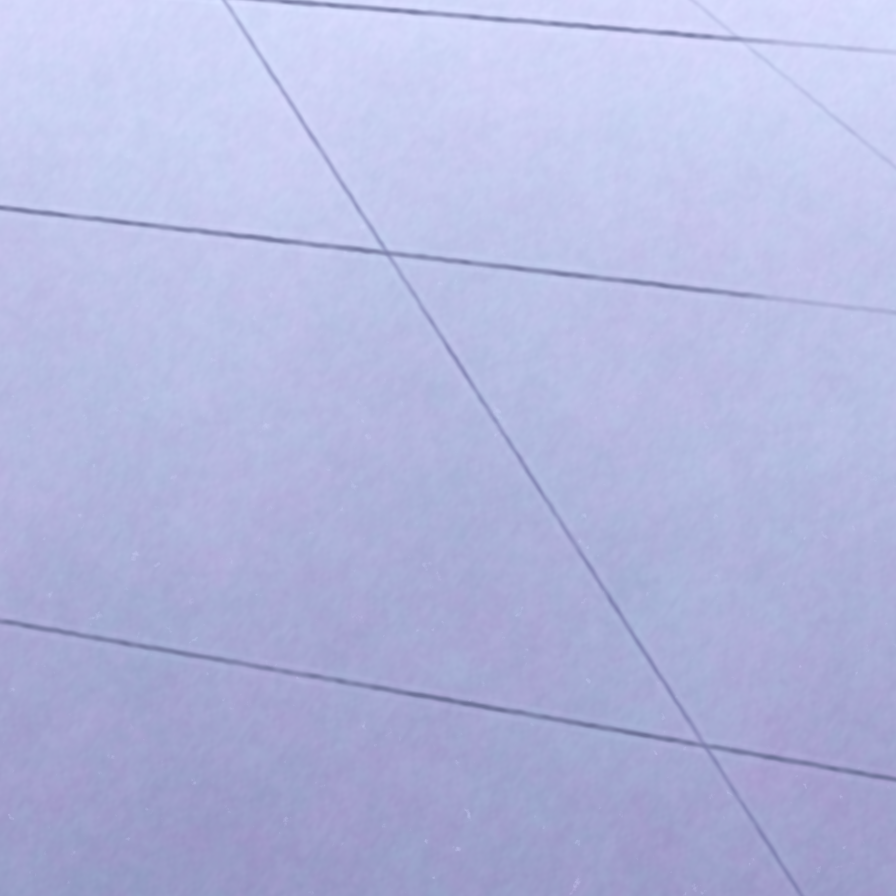
A WebGL 2 fragment shader for this texture:

```glsl
#version 300 es
precision highp float;

uniform vec2 u_resolution;
out vec4 fragColor;

float hash(vec2 p) {
    vec3 q = fract(p.xyx * vec3(0.1031, 0.1030, 0.0973));
    q += dot(q, q.yzx + 33.33);
    return fract((q.x + q.y) * q.z);
}

float noise(vec2 p) {
    vec2 i = floor(p), f = fract(p);
    f = f * f * (3.0 - 2.0 * f);
    return mix(mix(hash(i), hash(i + vec2(1, 0)), f.x),
               mix(hash(i + vec2(0, 1)), hash(i + vec2(1, 1)), f.x), f.y);
}

float fbm(vec2 p) {
    float sum = 0.0, amp = 0.5;
    for (int i = 0; i < 5; i++) {
        sum += amp * noise(p);
        p = mat2(1.6, 1.2, -1.2, 1.6) * p + 17.3;
        amp *= 0.5;
    }
    return sum;
}

// Perspective floor coordinates: joints lie on whole numbers
vec2 floorGrid(vec2 p) {
    float depth = 1.93 + 0.034 * p.x - p.y;
    return vec2(1.83 * (p.x - 0.895 + 0.645 * p.y),
                2.52 * (p.y + 0.177 * p.x - 0.307)) / depth;
}

// Signed canvas distance to the nearest whole value of a coordinate
float jointDistance(float coord) {
    float slope = length(vec2(dFdx(coord), dFdy(coord))) * u_resolution.y;
    return (fract(coord + 0.5) - 0.5) / slope;
}

float softLine(float d, float halfWidth) {
    float blur = 0.002 + 0.4 / u_resolution.y;
    return 1.0 - smoothstep(halfWidth - blur, halfWidth + blur, abs(d));
}

void main() {
    vec2 p = gl_FragCoord.xy / u_resolution;
    vec2 grid = floorGrid(p);

    // Light falling off from the far edge to the near one
    float light = 0.04 + 0.48 * p.y + 0.42 * p.y * p.y + 0.08 * (p.x - 0.4);
    light += 0.03 * (hash(floor(grid) + 20.0) - 0.5);

    // Cloudy wear and fine slanted grain
    vec2 slanted = mat2(0.82, 0.57, -0.57, 0.82) * p;
    float grain = noise(slanted * vec2(130.0, 85.0))
                + 0.9 * noise(slanted * vec2(230.0, 170.0) + 40.0) - 0.95;
    light += 0.20 * (fbm(p * 4.0 + 5.0) - 0.48);
    light += 0.09 * (fbm(slanted * vec2(40.0, 26.0)) - 0.48) + 0.075 * grain;
    vec3 colour = mix(vec3(0.605, 0.61, 0.782), vec3(0.85, 0.868, 0.998), light);
    colour += max(light * (1.0 - light), 0.0) * vec3(0.0, 0.045, 0.03);

    // Faint pink and cyan blotches, strongest near the viewer
    float tint = 0.7 * fbm(p * 7.0 + 31.0) + 0.8 * fbm(p * 45.0 + 8.0) - 0.725;
    colour += tint * mix(1.0, 0.6, p.y) * vec3(0.06, -0.04, 0.01);

    // Sparse pale flecks near the viewer
    float fleck = smoothstep(0.74, 0.9, fbm(slanted * 75.0 + 70.0));
    colour += 0.09 * fleck * (1.0 - p.y);

    // Joints: strong across, finer and paler along the depth
    float wobble = 0.001 * (noise(p * 110.0 + 12.0) - 0.5);
    float across = jointDistance(grid.y) + wobble;
    float along = jointDistance(grid.x) + wobble;
    float wear = 0.45 + 0.35 * noise(p * 22.0) + 0.4 * noise(p * 100.0 + 3.0);
    float fade = 1.0 - 0.7 * smoothstep(0.8, 0.88, p.x) * smoothstep(0.4, 0.6, p.y);
    float farColumn = step(0.5, grid.x);
    float acrossInk = softLine(across, 0.0026) * wear * fade;
    float alongInk = softLine(along, 0.0022) * wear;
    alongInk *= mix(0.85 - 0.3 * p.y, 0.2, farColumn);

    // Pale rim beside each joint, then the dark groove
    float rim = softLine(abs(across) - 0.0075, 0.0022) * fade
              + softLine(abs(along) - 0.0068, 0.002) * mix(0.8, 0.3, farColumn);
    colour += 0.018 * rim;
    colour = mix(colour, vec3(0.41, 0.43, 0.58) + 0.08 * p.y, min(acrossInk, 1.0));
    colour = mix(colour, vec3(0.46, 0.47, 0.66), min(alongInk, 1.0));

    fragColor = vec4(clamp(colour, 0.0, 1.0), 1.0);
}
```
